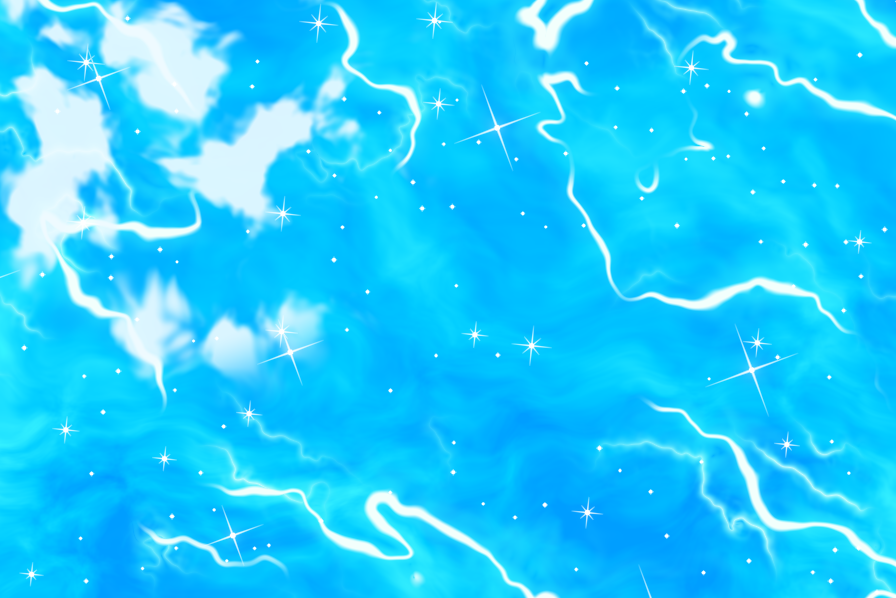
Reproduce this texture procedurally as a WebGL 2 fragment shader.

```glsl
#version 300 es
precision highp float;
// Sunlit pool water with bright caustic threads, cloud reflections and star sparkles.

uniform vec2 u_resolution;
out vec4 fragColor;

float hash(vec2 p) {
    vec3 q = fract(p.xyx * vec3(0.1031, 0.1030, 0.0973));
    q += dot(q, q.yzx + 33.33);
    return fract((q.x + q.y) * q.z);
}

vec2 gradientAt(vec2 cell) {
    float angle = 6.2832 * hash(cell + 71.0);
    return vec2(cos(angle), sin(angle));
}

float noise(vec2 p) {
    vec2 i = floor(p), f = p - i;
    vec2 u = f * f * f * (f * (f * 6.0 - 15.0) + 10.0);
    vec2 e = vec2(1, 0);
    return mix(mix(dot(gradientAt(i), f), dot(gradientAt(i + e), f - e), u.x),
               mix(dot(gradientAt(i + e.yx), f - e.yx), dot(gradientAt(i + 1.0), f - 1.0), u.x), u.y);
}

float fbm(vec2 p) {
    float sum = 0.0, amplitude = 0.5;
    for (int i = 0; i < 4; i++) {
        sum += amplitude * noise(p);
        p = mat2(1.6, 1.2, -1.2, 1.6) * p + 13.7;
        amplitude *= 0.5;
    }
    return sum;
}

// Coordinates along and across the drift of the water, down to the right
vec2 drift(vec2 p) {
    return vec2(dot(p, vec2(0.8, -0.6)), dot(p, vec2(0.6, 0.8)));
}

float threadField(vec2 p) {
    vec2 warp = vec2(fbm(p * 3.0), fbm(p * 3.0 + 17.0));
    vec2 q = (drift(p) + 0.3 * warp) * vec2(1.4, 3.4);
    return noise(q + 4.3) + 0.35 * noise(q * 2.03 + 9.1);
}

// Approximate distance to the nearest thread
float threadDistance(vec2 p) {
    vec2 e = vec2(0.002, 0.0);
    float v = threadField(p);
    vec2 slope = vec2(threadField(p + e), threadField(p + e.yx)) - v;
    return abs(v) / (length(slope) / e.x + 0.3);
}

// Four tapered rays with a round core
float star(vec2 d, float reach) {
    float r = length(d);
    float core = min(0.6 * reach, 0.005);
    float glow = 1.0 - smoothstep(core * 0.6, core + 0.0015, r);
    glow += 0.35 * exp(-r / (0.15 * reach));
    d = abs(d);
    if (d.x < d.y) d = d.yx;
    float taper = max(1.0 - d.x / reach, 0.0);
    float width = max(0.0022, 1.0 / u_resolution.y) + 0.04 * reach * taper * taper * taper;
    return max(glow, sqrt(taper) * (1.0 - smoothstep(0.0, width, d.y)));
}

float sparkles(vec2 p, float cell, float reach, float chance, float tilt, float diagonal) {
    float light = 0.0;
    mat2 turn = mat2(cos(tilt), sin(tilt), -sin(tilt), cos(tilt));
    for (int k = 0; k < 9; k++) {
        vec2 id = floor(p / cell) + vec2(k % 3 - 1, k / 3 - 1);
        if (hash(id + 5.0 + 300.0 * cell) > chance + 0.5 * noise(id * cell * 3.0 + 2.5)) continue;
        vec2 jitter = vec2(hash(id + 31.0), hash(id + 57.0));
        vec2 d = turn * (p - (id + 0.1 + 0.8 * jitter) * cell);
        float size = reach * mix(0.55, 1.0, hash(id + 83.0));
        light = max(light, star(d, size));
        if (diagonal > 0.0)
            light = max(light, star(mat2(0.707, 0.707, -0.707, 0.707) * d, size * diagonal));
    }
    return light;
}

void main() {
    vec2 p = gl_FragCoord.xy / u_resolution.y;

    // Soft blue streaks and fine ripples, stronger near the bottom
    vec2 sway = vec2(fbm(p * 2.0 + 3.0), fbm(p * 2.0 + 41.0));
    float green = 0.765 + 0.45 * fbm(drift(p) * vec2(1.8, 3.6) + 1.6 * sway);
    float ripple = fbm(p * vec2(7.0, 17.0) + 5.0 * sway + 8.0);
    green += ripple * mix(0.24, 0.08, smoothstep(0.15, 0.7, p.y));
    green = clamp(green, 0.62, 0.95);
    vec3 color = vec3(0.2 * smoothstep(0.78, 0.96, green), green, 1.0);

    // Bold threads with a cyan halo, and a finer faint web
    float bold = threadDistance(p);
    float presence = smoothstep(-0.12, 0.28, noise(p * 2.6 + 6.2));
    float width = 0.001 + 0.011 * presence * smoothstep(-0.3, 0.4, noise(p * 9.0));
    float thread = (1.0 - smoothstep(width * 0.4, width + 0.004, bold)) * smoothstep(0.0, 0.35, presence);
    float fine = threadDistance(p * 2.1 + 9.0) / 2.1;
    float patchy = smoothstep(0.0, 0.35, noise(p * 3.1 + 21.0));
    float web = patchy * exp(-fine / 0.008);
    float halo = 0.75 * presence * exp(-bold / 0.022) + 0.8 * web;
    color = mix(color, vec3(0.22, 0.94, 0.99), min(halo, 1.0));
    color = mix(color, vec3(0.95, 1.0, 0.99), max(thread, 0.75 * web * web));

    // Fluffy cloud reflections gathered at the upper left
    float gather = 1.0 - length((p - vec2(0.25, 0.76)) / vec2(0.46, 0.42));
    float cloud = fbm(p * 6.0 + 1.2 * sway + 2.0) + 0.22 * gather;
    cloud = smoothstep(0.1, 0.26, cloud) * smoothstep(-0.15, 0.2, gather);
    color = mix(color, vec3(0.93, 0.98, 1.0), 0.92 * cloud);

    // Dots, eight-pointed bursts and long tilted crosses
    float light = sparkles(p, 0.055, 0.006, 0.2, 0.0, 0.0);
    light = max(light, sparkles(p, 0.17, 0.036, 0.33, 0.1, 0.6));
    light = max(light, sparkles(p, 0.3, 0.1, 0.42, -0.35, 0.0));
    color = mix(color, vec3(1.0), min(light, 1.0));

    fragColor = vec4(color, 1.0);
}
```
